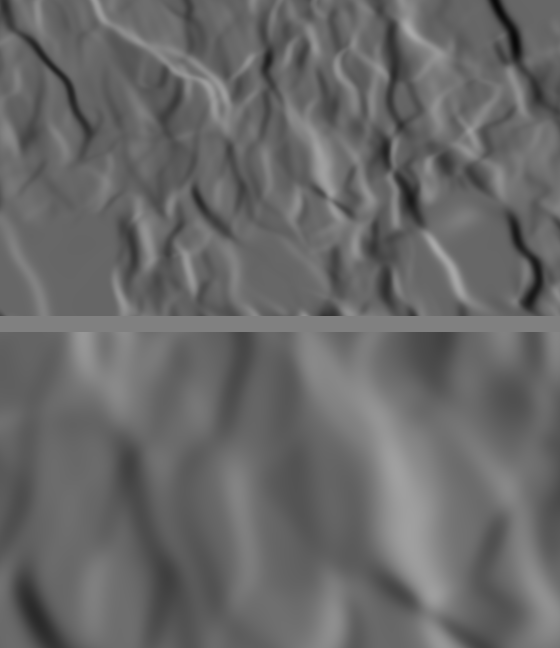
Top, the full canvas; bottom, a detail of the centre.
This texture map is drawn by a WebGL 1 fragment shader. Its source:

```glsl
precision highp float;
// Grey embossed relief: soft-edged plates and short lumpy ridges lit from the left.

uniform vec2 u_resolution;

const float BASE_GREY = 0.402;
const float LIGHT_STEP = 0.010;   // half width of the slope sample, in canvas heights

vec3 hash3(vec2 cell) {
  vec3 k = vec3(dot(cell, vec2(127.1, 311.7)),
                dot(cell, vec2(269.5, 183.3)),
                dot(cell, vec2(419.2, 371.9)));
  return fract(sin(k) * 4375.85);
}

// Cellular plateaus of random height, blended softly across their borders.
float plateaus(vec2 p, float sharpness, float seed) {
  vec2 cell = floor(p);
  vec2 local = fract(p);
  float total = 0.0;
  float weights = 0.00001;
  for (int y = -1; y <= 1; y++) {
    for (int x = -1; x <= 1; x++) {
      vec2 offset = vec2(float(x), float(y));
      vec3 rnd = hash3(cell + offset + seed);
      vec2 d = offset + 0.1 + 0.8 * rnd.xy - local;
      float w = exp(-sharpness * dot(d, d));
      total += w * rnd.z;
      weights += w;
    }
  }
  return total / weights;
}

// Layered sines that make straight borders wander.
vec2 wander(vec2 p) {
  vec2 broad = vec2(sin(p.y * 5.0 + 2.0 * sin(p.x * 4.1)),
                    sin(p.x * 6.3 + 1.7 * sin(p.y * 5.3)));
  vec2 fine = vec2(sin(p.y * 31.0 + 2.0 * sin(p.x * 13.0)),
                   sin(p.x * 29.0 + 2.0 * sin(p.y * 17.0)));
  return p + 0.030 * broad + 0.008 * fine;
}

// Shear and stretch so that the grain leans from upper left to lower right.
vec2 lean(vec2 p, float shear, float squash) {
  return vec2(p.x + shear * p.y, p.y * squash);
}

float relief(vec2 p, float roughness) {
  vec2 q = wander(p);
  float plates = plateaus(lean(q, 0.42, 0.85) * 4.0, 13.0, 3.0);
  float ridges = plateaus(lean(q, 0.28, 0.68) * 9.5, 6.5, 17.0);
  float lumps = plateaus(lean(q, -0.12, 0.80) * 15.0, 5.0, 29.0);
  return plates + roughness * (0.65 * ridges + 0.34 * lumps);
}

// Faint thin scratches along the grain.
float scratches(vec2 p, float shear) {
  float x = p.x + shear * p.y;
  return sin(x * 95.0 + 2.0 * sin(p.y * 6.0)) * sin(x * 41.0 + p.y * 5.0);
}

void main() {
  vec2 p = gl_FragCoord.xy / u_resolution.y;

  // Rough patches alternate with smooth, flat ones.
  float patches = plateaus(wander(p) * 3.1, 7.0, 41.0);
  float roughness = smoothstep(0.20, 0.70, patches);

  // The light is the horizontal slope of the relief.
  vec2 stepX = vec2(LIGHT_STEP, 0.0);
  float slope = relief(p + stepX, roughness) - relief(p - stepX, roughness);
  slope += 0.012 * roughness * scratches(p, 0.35);

  // Compress the strongest highlights and shadows.
  float shade = 1.10 * slope / (1.0 + 1.2 * abs(slope));
  gl_FragColor = vec4(vec3(BASE_GREY + shade), 1.0);
}
```
